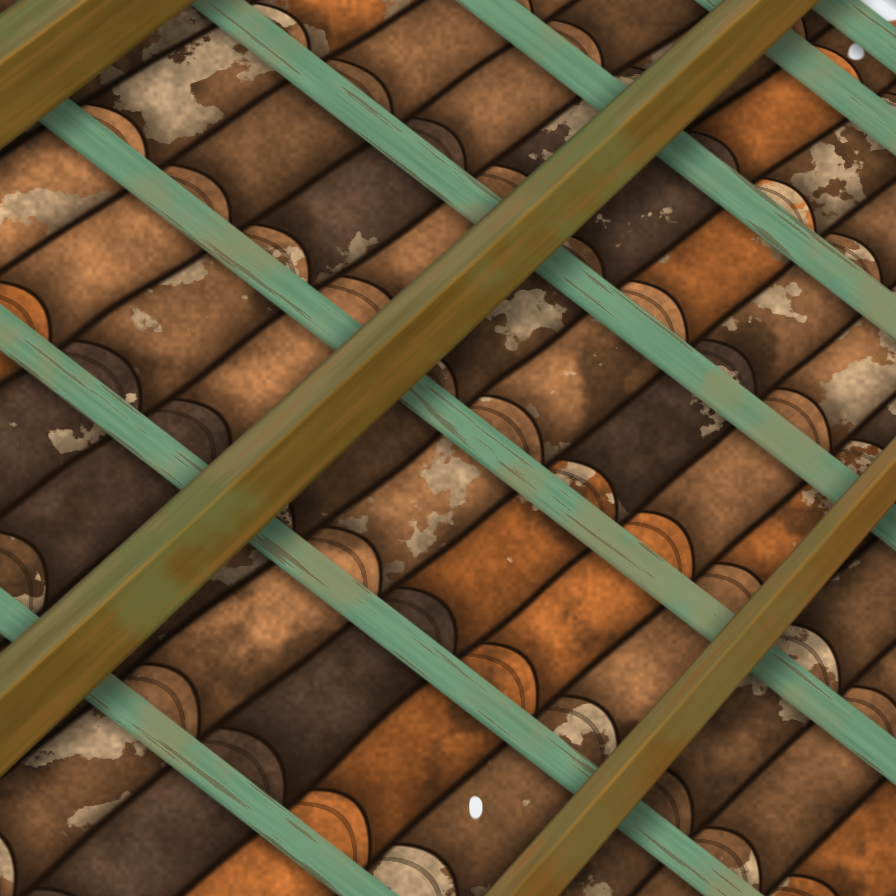
Give the GLSL for this texture, as a three.js fragment shader.

```glsl
varying vec2 vUv;

float hash(vec2 p) {
  return fract(sin(dot(p, vec2(127.1, 311.7))) * 43758.5453);
}

float noise(vec2 p) {
  vec2 i = floor(p), f = fract(p);
  f = f * f * (3.0 - 2.0 * f);
  return mix(mix(hash(i), hash(i + vec2(1.0, 0.0)), f.x),
             mix(hash(i + vec2(0.0, 1.0)), hash(i + 1.0), f.x), f.y);
}

float fbm(vec2 p) {
  float sum = 0.0, amp = 0.5;
  for (int i = 0; i < 5; i++) {
    sum += amp * noise(p);
    p = p * 2.03 + 7.1;
    amp *= 0.5;
  }
  return sum;
}

// Coverage of a band of given half width
float band(float d, float halfWidth) {
  return 1.0 - smoothstep(halfWidth - 0.0015, halfWidth + 0.0015, abs(d));
}

// Barrel tiles: column fans out across, row counts the lath gaps
vec3 tiles(vec2 p, float column, float row) {
  float id = floor(column);
  float x = fract(column) * 2.0 - 1.0;
  float r = row - 0.13 - 0.13 * (1.0 - x * x) + 0.055 * x - 0.16 * (hash(vec2(id, 3.0)) - 0.5);
  vec2 cell = vec2(id, floor(r));
  float y = fract(r);
  float tone = hash(cell + 1.7), kind = hash(cell + 9.2);

  // Fired clay, from sooty to orange
  vec3 clay = mix(vec3(0.36, 0.25, 0.16), vec3(0.62, 0.42, 0.26), tone);
  clay = mix(clay, vec3(0.68, 0.37, 0.15), 0.65 * step(0.78, kind));
  clay = mix(clay, vec3(0.25, 0.19, 0.15), 0.8 * step(kind, 0.2));
  float stain = fbm(p * 17.0 + cell * 5.3);
  clay *= 0.62 + 0.75 * stain;
  clay = mix(clay, vec3(0.2, 0.14, 0.09), 0.6 * smoothstep(0.52, 0.68, fbm(p * 12.0 + cell * 2.9)));

  // Flaking lime
  float lime = fbm(vec2(column * 1.6, row * 3.2) + cell * 3.7) + 0.25 * (fbm(p * 70.0) - 0.5);
  float flake = smoothstep(0.56, 0.6, lime) * step(0.42, hash(cell + 4.4));
  clay = mix(clay, vec3(0.71, 0.6, 0.46) * (0.72 + 0.5 * fbm(p * 60.0)), 0.85 * flake);
  clay *= 0.9 + 0.2 * noise(p * 190.0);

  // Rounded side, lit rim and overlap shadow
  float shade = 0.3 + 0.82 * sqrt(max(0.0, 1.0 - x * x)) - 0.16 * x;
  shade *= smoothstep(0.0, 0.13, 1.0 - abs(x));
  shade *= 0.45 + 0.55 * smoothstep(0.0, 0.2, y);
  shade *= 1.0 + 0.25 * smoothstep(0.92, 0.96, y);
  shade *= 1.0 - 0.35 * band(y - 0.91, 0.012);
  shade *= smoothstep(0.0, 0.02, y) * smoothstep(0.0, 0.02, 1.0 - y);
  return mix(vec3(0.11, 0.07, 0.04), clay, clamp(shade, 0.0, 1.15));
}

void main() {
  vec2 p = vUv;

  // Perspective grid
  vec2 toVanish = vec2(4.36, 3.52) - p;
  float column = atan(toVanish.y, toVanish.x) * 47.0;
  float q = dot(p, vec2(0.612, 0.79));
  float row = (0.2605 - sqrt(0.06786 - 0.0432 * (q - 0.252))) / 0.0216;
  vec3 color = tiles(p, column + 0.12 * (noise(p * 9.0) - 0.5), row);

  // Daylight through gaps
  float wobble = 0.012 * noise(p * 60.0);
  float gap = min(length((p - vec2(0.53, 0.1)) * vec2(1.3, 0.8)), length(p - vec2(0.955, 0.945)));
  gap = min(gap, length(p - vec2(0.99, 1.01)) - 0.025);
  color = mix(color, vec3(0.93, 0.94, 0.95), 1.0 - smoothstep(0.012, 0.016, gap + wobble));

  // Green laths
  float lathRow = max(floor(row + 0.5), 0.0);
  float d = (row - lathRow) * (0.2605 - 0.0216 * row);
  if (abs(q - 1.357) < abs(d)) d = q - 1.357;
  float s = dot(p, vec2(0.79, -0.612));
  float grain = fbm(vec2(s * 9.0 + lathRow * 13.0, d * 170.0));
  vec3 paint = mix(vec3(0.34, 0.5, 0.38), vec3(0.52, 0.66, 0.52), grain);
  paint = mix(paint, vec3(0.55, 0.54, 0.39), 0.75 * smoothstep(0.45, 0.7, fbm(p * 11.0 + lathRow)));
  paint = mix(paint, vec3(0.38, 0.32, 0.22), 0.6 * smoothstep(0.64, 0.72, grain));
  paint *= 0.8 + 0.2 * smoothstep(-0.021, -0.013, d);
  color *= 0.6 + 0.4 * smoothstep(0.012, 0.034, abs(d + 0.006));
  color = mix(color, paint, band(d, 0.0205));

  // Olive beams, fanning and tapering
  for (int i = -1; i <= 1; i++) {
    float f = float(i);
    float angle = 0.747 + 0.105 * f;
    vec2 dir = vec2(cos(angle), sin(angle));
    vec2 e = p - vec2(0.43, 0.6) - f * vec2(0.362, -0.36);
    float along = dot(e, dir);
    float side = dot(e, vec2(-dir.y, dir.x));
    float halfWidth = 0.044 - 0.016 * f - 0.012 * along;
    float t = side / halfWidth;
    float wood = fbm(vec2(along * 7.0 + f * 31.0, side * 130.0));
    float blotch = fbm(p * 9.0 + f * 5.0);

    vec3 under = mix(vec3(0.32, 0.23, 0.07), vec3(0.52, 0.42, 0.18), 0.5 * wood + 0.5 * blotch);
    vec3 flank = mix(vec3(0.38, 0.34, 0.19), vec3(0.58, 0.52, 0.35), wood);
    vec3 beam = mix(under, flank, smoothstep(0.25, 0.33, t));
    beam = mix(beam, vec3(0.38, 0.43, 0.25), 0.55 * smoothstep(0.48, 0.7, blotch));
    beam = mix(beam, vec3(0.53, 0.31, 0.14), 0.3 * max(f, 0.0) + 0.3 * smoothstep(0.58, 0.7, wood));
    beam = mix(beam, vec3(0.66, 0.49, 0.22), 0.6 * band(side - 0.27 * halfWidth, 0.002) * wood * 1.6);
    beam *= 0.75 + 0.25 * smoothstep(0.0, 0.12, 1.0 - abs(t));
    color *= 0.55 + 0.45 * smoothstep(-0.01, 0.04, abs(side + 0.012) - halfWidth);
    color = mix(color, beam, band(side, halfWidth));
  }

  gl_FragColor = vec4(color, 1.0);
}
```
